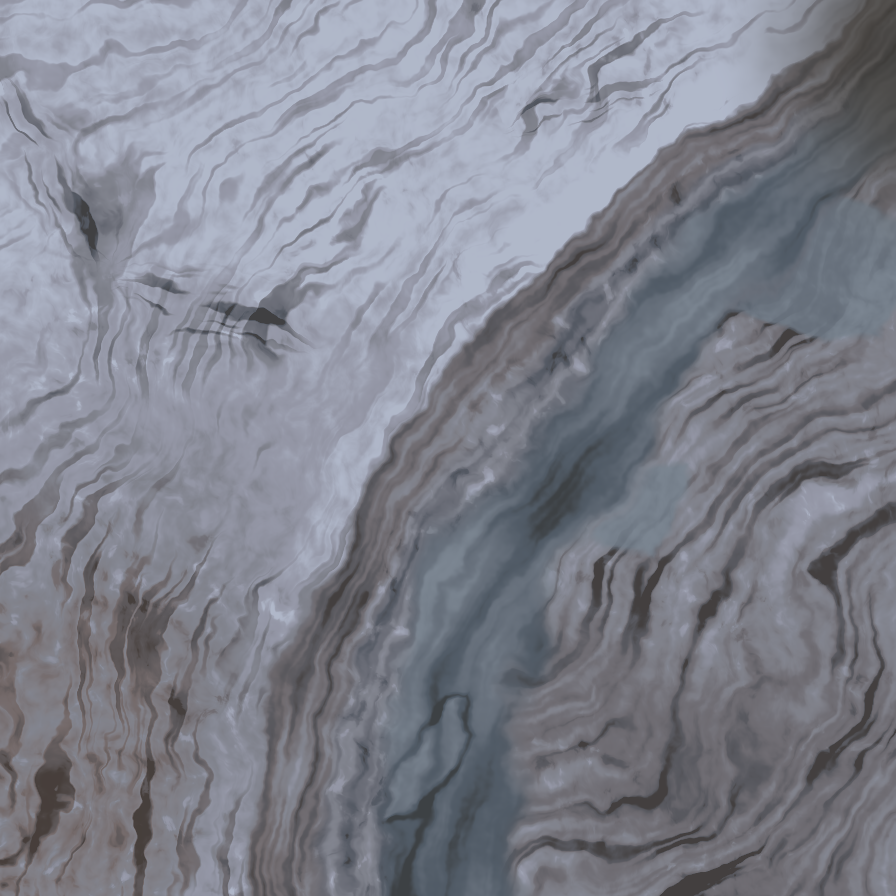
This texture is drawn by a three.js fragment shader. Its source:

```glsl
// Polished marble: a curved slate vein climbs diagonally between pale, finely
// layered stone and a broken grey side. Strata are gradient noise stretched along
// the vein and crimped by domain warping; lens shapes add folded eyes and petals.
varying vec2 vUv;

const vec3 PALE = vec3(0.69, 0.72, 0.79);
const vec3 LILAC = vec3(0.58, 0.59, 0.65);
const vec3 GREY = vec3(0.50, 0.51, 0.55);
const vec3 SLATE = vec3(0.42, 0.43, 0.47);
const vec3 DEEP = vec3(0.33, 0.35, 0.39);
const vec3 UMBER = vec3(0.25, 0.25, 0.26);

vec2 hashGradient(vec2 cell) {
  vec2 h = vec2(dot(cell, vec2(127.1, 311.7)), dot(cell, vec2(269.5, 183.3)));
  return 2.0 * fract(sin(h) * 43758.55) - 1.0;
}

float gradientNoise(vec2 p) {
  vec2 i = floor(p), f = fract(p);
  vec2 u = f * f * f * (f * (f * 6.0 - 15.0) + 10.0);
  float a = dot(hashGradient(i), f);
  float b = dot(hashGradient(i + vec2(1, 0)), f - vec2(1, 0));
  float c = dot(hashGradient(i + vec2(0, 1)), f - vec2(0, 1));
  float d = dot(hashGradient(i + vec2(1, 1)), f - vec2(1, 1));
  return mix(mix(a, b, u.x), mix(c, d, u.x), u.y);
}

float fbm(vec2 p) {
  float sum = 0.0, amp = 0.6;
  for (int k = 0; k < 4; k++) {
    sum += amp * gradientNoise(p);
    p = mat2(1.6, 1.2, -1.2, 1.6) * p + 7.3;
    amp *= 0.5;
  }
  return sum;
}

// Thin layers: fine across the flow, longer along it
float strata(float across, float along, float freq) {
  return gradientNoise(vec2(across * freq, along * 5.0))
    + 0.6 * gradientNoise(vec2(across * freq * 2.1 + 9.0, along * 9.0));
}

// Soft window that is 1 between lo and hi
float band(float x, float lo, float hi, float soft) {
  return smoothstep(lo - soft, lo + soft, x) * (1.0 - smoothstep(hi - soft, hi + soft, x));
}

// Position in a turned frame, scaled so that a lens of that size has rim 1
vec2 lensFrame(vec2 p, vec2 centre, float angle, vec2 size) {
  vec2 r = p - centre;
  float c = cos(angle), s = sin(angle);
  return vec2(c * r.x + s * r.y, c * r.y - s * r.x) / size;
}

float lensRim(vec2 r) {
  return r.x * r.x + abs(r.y);
}

// Folded petal: bowed dark streaks that fade out toward the rim
float petal(vec2 r) {
  float bow = r.y / (1.25 - 0.8 * min(r.x * r.x, 1.0));
  float streaks = smoothstep(0.0, 0.28, strata(bow + 3.0, r.x * 0.2, 4.0));
  return (1.0 - smoothstep(0.5, 1.3, lensRim(r))) * (0.08 + 0.5 * streaks);
}

float slab(vec2 p, vec2 centre, vec2 halfSize) {
  vec2 r = p - centre;
  r = abs(vec2(r.x - 0.5 * r.y, r.y + 0.25 * r.x)) - halfSize;
  return 1.0 - smoothstep(-0.006, 0.006, max(r.x, r.y));
}

vec3 stoneTone(float v) {
  vec3 c = mix(UMBER, DEEP, smoothstep(0.0, 0.18, v));
  c = mix(c, SLATE, smoothstep(0.17, 0.38, v));
  c = mix(c, GREY, smoothstep(0.36, 0.56, v));
  c = mix(c, LILAC, smoothstep(0.54, 0.75, v));
  return mix(c, PALE, smoothstep(0.73, 0.98, v));
}

void main() {
  vec2 p = vUv;
  vec2 warp = vec2(fbm(p * 5.0), fbm(p * 5.0 + 17.0));
  vec2 crimp = vec2(fbm(p * 19.0 + 3.0), fbm(p * 19.0 + 41.0));
  vec2 q = p + 0.06 * warp + 0.024 * crimp;
  float cloud = fbm(p * 3.0 + 5.0);
  float patchy = fbm(p * 7.0 + 23.0);
  float fleck = fbm(q * vec2(48.0, 38.0));
  float chips = smoothstep(0.12, 0.32, fleck) - smoothstep(0.12, 0.35, -fleck);

  // Distance across the vein, which narrows upward; inner seams wander
  float d = (q.x - 0.27 - 0.7 * q.y * q.y) / sqrt(1.0 + 1.96 * q.y * q.y);
  float t = d / mix(1.1, 0.45, p.y);
  float inner = t + 0.07 * patchy;
  float along = dot(q, vec2(0.54, 0.84));

  // Pale side: broken swirling lines, browner and darker at the lower left
  float lowLeft = (1.0 - smoothstep(0.25, 0.6, p.y)) * (1.0 - smoothstep(0.12, 0.36, p.x));
  float swirl = d + 0.2 * gradientNoise(p * 2.6) * smoothstep(0.08, 0.35, -d) + 0.05 * patchy;
  float paleLayers = strata(swirl, along, 50.0);
  float lineDepth = clamp(0.27 + 0.9 * patchy + 0.4 * cloud, 0.05, 0.6) + 0.15 * lowLeft;
  float pale = mix(0.6, 0.92, smoothstep(0.12, 0.8, p.y)) - 0.1 * lowLeft;
  pale += 0.3 * cloud + 0.24 * fleck + 0.12 * paleLayers;
  pale += 0.12 * band(t, -0.07, 0.0, 0.02) - lineDepth * smoothstep(0.03, 0.25, paleLayers);
  pale += 0.16 * chips * smoothstep(0.0, 0.2, patchy + 0.25 * lowLeft);
  vec2 star = q - vec2(0.13, 0.71);
  float rays = smoothstep(0.0, 0.35, gradientNoise(normalize(star + 0.0001) * 4.0 + 2.0));
  pale -= 0.3 * rays * exp(-90.0 * dot(star, star)) * smoothstep(0.0, 0.04, length(star));
  pale -= petal(lensFrame(q, vec2(0.06, 0.81), -1.1, vec2(0.11, 0.05)));
  pale -= petal(lensFrame(q, vec2(0.24, 0.655), -0.25, vec2(0.11, 0.05)));
  pale -= 0.7 * petal(lensFrame(q, vec2(0.65, 0.885), 0.3, vec2(0.09, 0.03)));

  // Vein: brown layers, a flecked seam, then cloudy slate
  float layers = strata(d, along, 62.0);
  float brown = 0.33 + 0.55 * layers + 0.2 * fleck + 0.2 * patchy;
  float seam = 0.44 + 0.45 * layers + 0.3 * fleck + 0.16 * chips;
  float blue = 0.25 + 0.5 * strata(d, along * 0.7, 19.0) + 0.15 * layers;
  blue += 0.5 * cloud + 0.25 * patchy + 0.08 * fleck;
  float eye = lensRim(lensFrame(q, vec2(0.48, 0.155), 0.95, vec2(0.09, 0.028)));
  blue += 0.22 * (1.0 - smoothstep(0.6, 0.9, eye)) - 0.22 * band(eye, 0.85, 1.1, 0.15);

  // Broken side: diagonal folds, flecks, dark cracks and smooth slabs
  float fold = dot(q, vec2(0.72, -0.65)) + 0.16 * gradientNoise(p * 4.0 + 11.0) + 0.05 * patchy;
  float foldLayers = strata(fold, dot(q, vec2(0.65, 0.72)), 42.0);
  float broken = 0.46 + 0.42 * foldLayers + 0.45 * cloud + 0.25 * fleck;
  broken -= clamp(0.2 + 0.8 * patchy, 0.0, 0.4) * smoothstep(0.08, 0.28, -foldLayers);
  broken += 0.15 * chips * smoothstep(-0.1, 0.15, patchy);
  float slabs = max(slab(q, vec2(0.92, 0.71), vec2(0.10, 0.07)), slab(q, vec2(0.71, 0.435), vec2(0.04, 0.045)));
  broken = mix(broken, 0.46 + 0.3 * cloud + 0.12 * fleck + 0.15 * patchy, 0.85 * slabs);

  // Join the zones across the vein
  float v = mix(pale, brown, smoothstep(-0.006, 0.006, t));
  v = mix(v, seam, smoothstep(0.055, 0.085, inner));
  v = mix(v, blue, smoothstep(0.125, 0.16, inner));
  float side = smoothstep(0.26, 0.30, inner);
  v = mix(v, broken, side);
  vec3 color = stoneTone(v + 0.04 * gradientNoise(p * 110.0));

  // Mineral tints: rust in the dark layers, faint blue in slate and slabs
  float rust = band(t, 0.0, 0.085, 0.01) * 0.5 + lowLeft + side * (1.0 - slabs) * 0.4;
  rust *= 1.0 - smoothstep(0.3, 0.62, v);
  color *= mix(vec3(1.0), vec3(1.11, 0.98, 0.89), rust);
  float cool = max(band(inner, 0.14, 0.28, 0.02), slabs * side);
  color *= mix(vec3(1.0), vec3(0.96, 1.02, 1.03), cool);

  // Shadowed brown corner
  float corner = 1.0 - smoothstep(0.05, 0.23, length(q - vec2(1.02, 0.94)));
  color = mix(color, UMBER * vec3(1.1, 1.05, 0.95) + 0.08 * layers, 0.85 * corner);
  gl_FragColor = vec4(color, 1.0);
}
```
